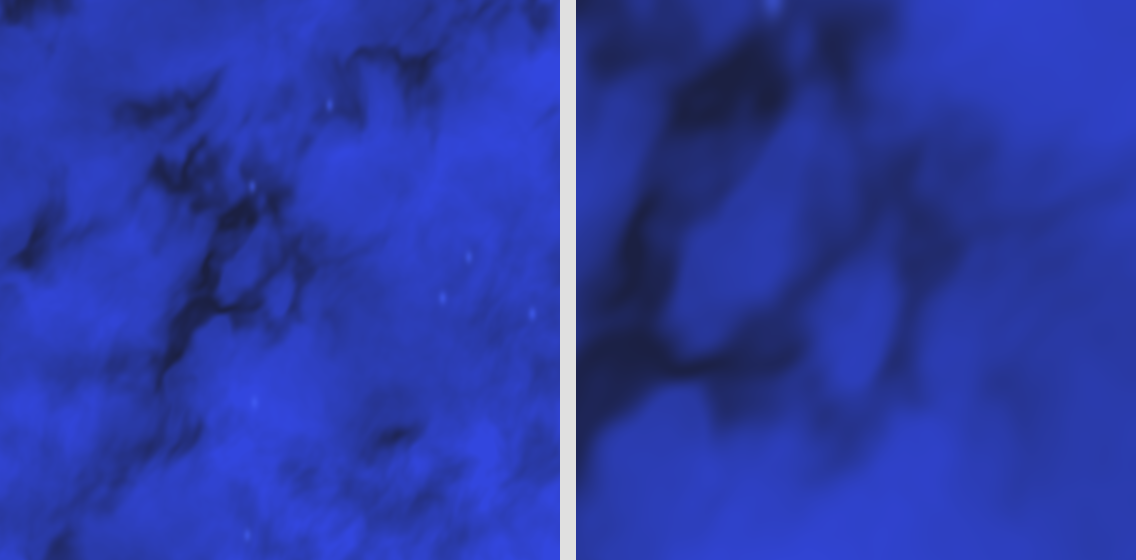
Left: the whole. Right: its middle third, enlarged.
This texture is drawn by a WebGL 2 fragment shader. Its source:

```glsl
#version 300 es
precision highp float;
// Soft cobalt blue clouds with dark, slanted stains, creases and a few pale flecks.

uniform vec2 u_resolution;
out vec4 fragColor;

// Colours, from the deepest crease to the brightest cloud
const vec3 INK = vec3(0.105, 0.125, 0.26);
const vec3 COBALT = vec3(0.165, 0.232, 0.675);
const vec3 BRIGHT = vec3(0.198, 0.275, 0.87);
const vec3 FLECK = vec3(0.27, 0.38, 0.97);
const float COBALT_TONE = 0.69;

// Sizes, in features per canvas height
const float CLOUD_SCALE = 3.6;
const float STAIN_SCALE = 3.2;
const float CREASE_SCALE = 5.0;
const float GRIT_SCALE = 15.0;
const float FLECK_CELLS = 8.0;

// Strengths
const float BASE_TONE = 0.81;
const float CLOUD_CONTRAST = 0.72;
const float STAIN_DEPTH = 0.24;
const float CREASE_DEPTH = 0.62;
const float GRIT_CONTRAST = 0.75;
const float WARP = 0.07;
const float FLECK_CHANCE = 0.07;
const float FLECK_RADIUS = 0.009;

// Grain direction: angle from horizontal and stretch along it
const float GRAIN_ANGLE = 1.12;
const float GRAIN_STRETCH = 1.6;

const mat2 OCTAVE_TURN = mat2(0.8, 0.6, -0.6, 0.8);

// Integer hash giving two values in 0..1
vec2 hash2(vec2 cell) {
    uvec2 v = uvec2(ivec2(cell)) * 1664525u + 1013904223u;
    v.x += v.y * 1664525u;
    v.y += v.x * 1664525u;
    v ^= v >> 16u;
    v.x += v.y * 1664525u;
    v.y += v.x * 1664525u;
    v ^= v >> 16u;
    return vec2(v & 65535u) / 65535.0;
}

vec2 gradientAt(vec2 cell) {
    float angle = 6.28319 * hash2(cell).x;
    return vec2(cos(angle), sin(angle));
}

// Signed gradient noise
float noise(vec2 p) {
    vec2 i = floor(p);
    vec2 f = p - i;
    vec2 w = f * f * f * (f * (f * 6.0 - 15.0) + 10.0);
    vec2 e = vec2(1.0, 0.0);
    float low = mix(dot(gradientAt(i), f), dot(gradientAt(i + e), f - e), w.x);
    float high = mix(dot(gradientAt(i + e.yx), f - e.yx),
                     dot(gradientAt(i + 1.0), f - 1.0), w.x);
    return mix(low, high, w.y);
}

float fbm(vec2 p, int octaves) {
    float sum = 0.0;
    float amplitude = 0.5;
    for (int k = 0; k < octaves; k++) {
        sum += amplitude * noise(p);
        p = OCTAVE_TURN * p * 2.03 + 17.3;
        amplitude *= 0.5;
    }
    return sum;
}

// Sparse soft ovals, one possible per grid cell
float flecks(vec2 uv) {
    vec2 cell = floor(uv * FLECK_CELLS);
    vec2 centre = (cell + 0.25 + 0.5 * hash2(cell + 91.0)) / FLECK_CELLS;
    float present = step(hash2(cell + 37.0).y, FLECK_CHANCE);
    float d = length((uv - centre) * vec2(1.3, 0.8)) / FLECK_RADIUS;
    return present * exp(-d * d);
}

vec3 blueRamp(float tone) {
    vec3 shadow = mix(INK, COBALT, clamp(tone / COBALT_TONE, 0.0, 1.0));
    return mix(shadow, BRIGHT, clamp((tone - COBALT_TONE) / (1.0 - COBALT_TONE), 0.0, 1.0));
}

void main() {
    vec2 uv = gl_FragCoord.xy / u_resolution.y;

    // Bend the plane, then stretch it along the grain
    vec2 bend = vec2(fbm(uv * 4.0 + 5.0, 3), fbm(uv * 4.0 + 43.0, 3));
    vec2 p = uv + WARP * bend;
    vec2 along = vec2(cos(GRAIN_ANGLE), sin(GRAIN_ANGLE));
    vec2 grain = vec2(dot(p, along) / GRAIN_STRETCH, dot(p, vec2(-along.y, along.x)));

    // Broad clouds, and stains that hold the creases
    float cloud = fbm(p * CLOUD_SCALE + 11.0, 5);
    float stain = smoothstep(-0.03, 0.32, fbm(grain * STAIN_SCALE + 63.0, 5));
    float crease = smoothstep(0.14, 0.0, abs(fbm(grain * CREASE_SCALE + 29.0, 4)));

    // Fine streaks, rougher toward the lower right
    float slope = 0.2 * (uv.x - 0.5) - 0.35 * (uv.y - 0.5);
    float rough = smoothstep(-0.15, 0.35, fbm(uv * 2.5 + 81.0, 2) + slope);
    float grit = rough * fbm(grain * GRIT_SCALE + 7.0, 3);

    float tone = BASE_TONE + CLOUD_CONTRAST * cloud + GRIT_CONTRAST * grit
               - stain * (STAIN_DEPTH + CREASE_DEPTH * crease);
    vec3 colour = mix(blueRamp(tone), FLECK, 0.6 * flecks(uv));
    fragColor = vec4(colour, 1.0);
}
```
